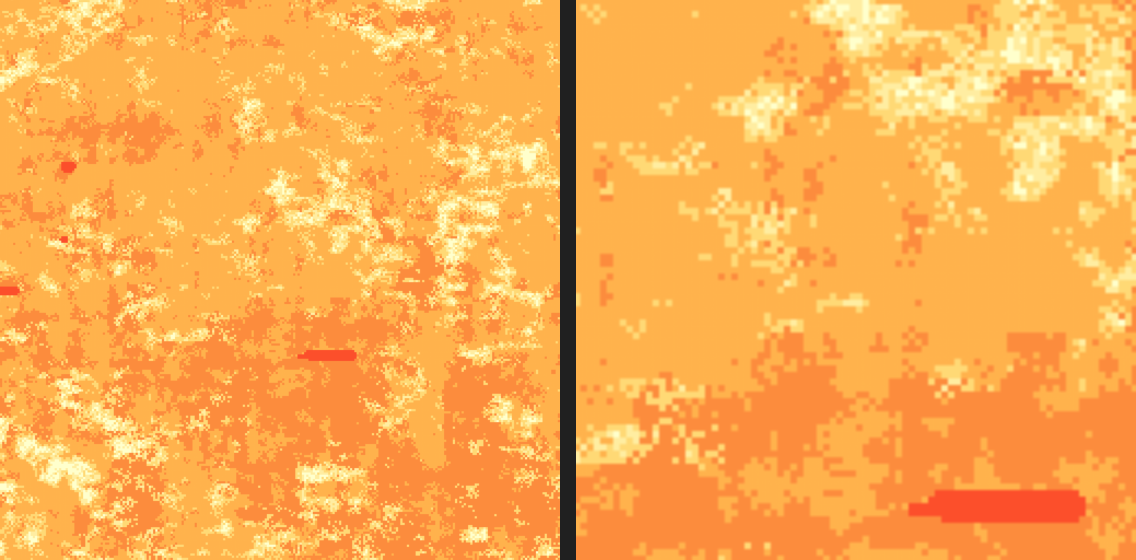
Left: the whole. Right: its middle third, enlarged.
Write a three.js fragment shader that draws this texture.

```glsl
// A mottled heat map: warm colour classes on a fine square grid of cells.
// Broad soft regions plus layered value noise give a ground tone and pale
// flakes; each is cut at thresholds, and a few red bars lie on top.
varying vec2 vUv;

const float GRID = 256.0;
const vec3 RED = vec3(0.99, 0.31, 0.17);
const vec3 ORANGE = vec3(0.99, 0.55, 0.24);
const vec3 AMBER = vec3(1.00, 0.70, 0.30);
const vec3 YELLOW = vec3(1.00, 0.85, 0.46);
const vec3 CREAM = vec3(1.00, 0.93, 0.63);
const vec3 IVORY = vec3(1.00, 1.00, 0.80);

float hash(vec2 p, float seed) {
  vec3 q = fract(vec3(p.xyx) * 0.1031 + seed * 0.137);
  q += dot(q, q.yzx + 33.33);
  return fract((q.x + q.y) * q.z);
}

// Value noise, centred on zero
float noise(vec2 p, float seed) {
  vec2 i = floor(p);
  vec2 f = fract(p);
  f = f * f * (3.0 - 2.0 * f);
  float low = mix(hash(i, seed), hash(i + vec2(1.0, 0.0), seed), f.x);
  float high = mix(hash(i + vec2(0.0, 1.0), seed), hash(i + 1.0, seed), f.x);
  return mix(low, high, f.y) - 0.5;
}

// Soft elliptical region
float blob(vec2 p, vec2 centre, vec2 radius) {
  vec2 d = (p - centre) / radius;
  return exp(-dot(d, d));
}

// Solid bar with rounded ends
float bar(vec2 p, vec2 centre, float halfLength, float radius) {
  vec2 d = p - centre;
  d.x -= clamp(d.x, -halfLength, halfLength);
  return step(length(d), radius);
}

// Ground: below zero is orange, above is amber
float groundTone(vec2 p, float grain) {
  float tone = 0.27;
  tone -= 0.45 * blob(p, vec2(0.50, 0.32), vec2(0.38, 0.20));
  tone -= 0.45 * blob(p, vec2(0.85, 0.06), vec2(0.45, 0.16));
  tone -= 0.35 * blob(p, vec2(0.98, 0.90), vec2(0.30, 0.12));
  tone -= 0.25 * blob(p, vec2(0.22, 0.77), vec2(0.30, 0.05));
  tone -= 0.25 * blob(p, vec2(0.12, 0.55), vec2(0.20, 0.10));
  tone += 0.75 * noise(p * 8.0, 1.0);
  tone += 0.60 * noise(p * 26.0, 2.0);
  tone += 0.60 * noise(p * 80.0, 3.0);
  // Faint upright and level streaks
  tone += 0.40 * noise(p * vec2(60.0, 4.0), 4.0);
  tone += 0.30 * noise(p * vec2(4.0, 60.0), 5.0);
  return tone + 0.30 * grain;
}

// Flakes: the higher, the paler
float flakeLight(vec2 p, float grain) {
  float light = 0.0;
  light += 0.40 * blob(p, vec2(0.13, 0.20), vec2(0.25, 0.20));
  light += 0.55 * blob(p, vec2(0.52, 0.64), vec2(0.05, 0.06));
  light += 0.65 * blob(p, vec2(0.90, 0.28), vec2(0.035, 0.03));
  light += 0.30 * blob(p, vec2(0.78, 0.95), vec2(0.16, 0.08));
  light += 0.35 * blob(p, vec2(0.92, 0.70), vec2(0.05, 0.06));
  light += 0.22 * blob(p, vec2(0.88, 0.45), vec2(0.18, 0.10));
  light -= 0.45 * blob(p, vec2(0.46, 0.34), vec2(0.24, 0.13));
  light -= 0.35 * blob(p, vec2(0.20, 0.72), vec2(0.26, 0.12));
  light += 0.50 * noise(p * 7.0, 6.0);
  light += 0.75 * noise(p * vec2(20.0, 25.0), 7.0);
  light += 1.00 * noise(p * vec2(52.0, 76.0), 8.0);
  return light + 0.50 * grain;
}

float redMarks(vec2 p) {
  float mark = bar(p, vec2(0.590, 0.366), 0.036, 0.010);
  mark = max(mark, bar(p, vec2(0.555, 0.363), 0.018, 0.005));
  mark = max(mark, bar(p, vec2(0.122, 0.702), 0.005, 0.009));
  mark = max(mark, bar(p, vec2(0.115, 0.572), 0.002, 0.006));
  return max(mark, bar(p, vec2(0.012, 0.480), 0.015, 0.007));
}

vec3 cellColour(vec2 cell) {
  vec2 p = (cell + 0.5) / GRID;
  float light = flakeLight(p, hash(cell, 9.0) - 0.5);
  vec3 colour = mix(ORANGE, AMBER, step(0.0, groundTone(p, hash(cell, 10.0) - 0.5)));
  colour = mix(colour, YELLOW, step(0.32, light));
  colour = mix(colour, CREAM, step(0.55, light));
  colour = mix(colour, IVORY, step(0.75, light));
  return mix(colour, RED, redMarks(p));
}

void main() {
  // Blend the four nearest cells over a narrow, soft border
  vec2 p = vUv * GRID - 0.5;
  vec2 cell = floor(p);
  vec2 blend = smoothstep(0.15, 0.85, p - cell);
  vec3 colour = vec3(0.0);
  for (int y = 0; y < 2; y++) {
    for (int x = 0; x < 2; x++) {
      vec2 corner = vec2(float(x), float(y));
      vec2 weight = mix(1.0 - blend, blend, corner);
      colour += cellColour(cell + corner) * weight.x * weight.y;
    }
  }
  gl_FragColor = vec4(colour, 1.0);
}
```
